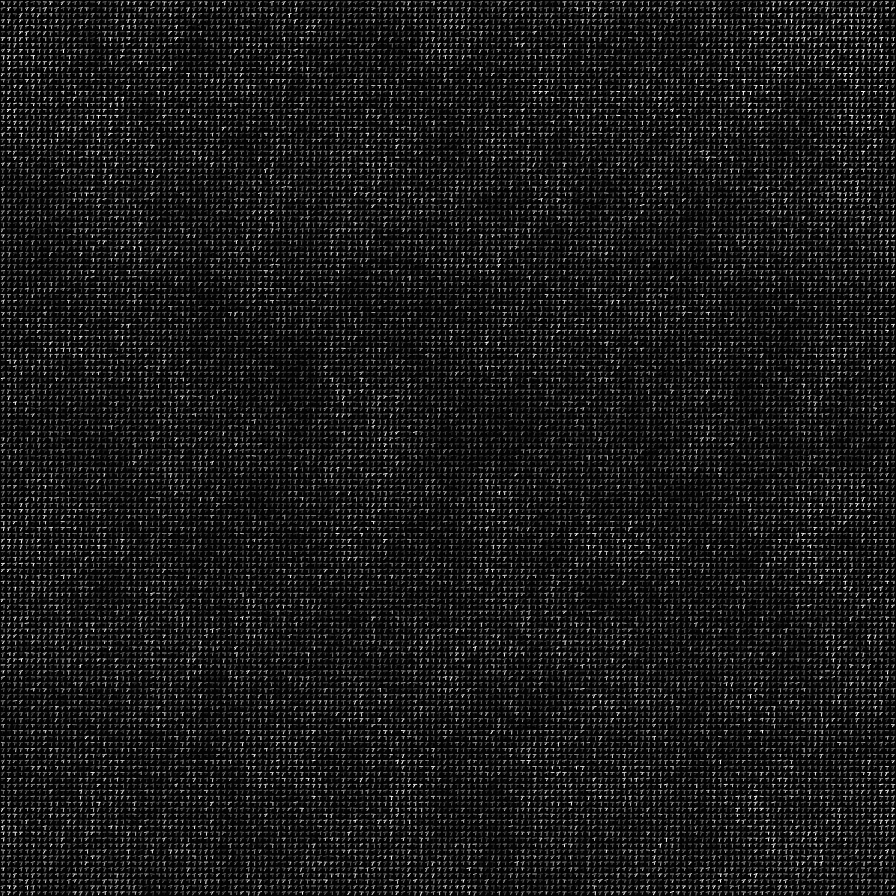
A WebGL 1 fragment shader for this pattern:

```glsl
precision mediump float;
// Dark woven cloth: a fine grid of small pale hooked stitches, unevenly worn.

#define REPEATS 150.0
#define BAR_Y 0.68
#define BAR_HALF_LENGTH 0.27
#define STEM_LENGTH 0.5
#define LINE_HALF_WIDTH 0.085
#define SLANT 0.3
#define GROUND 0.012
#define THREAD_DIM 0.4
#define THREAD_BRIGHT 0.92
#define SPARK_CHANCE 0.03
#define BLOTCH 0.55
#define EDGE_LIFT 0.7

uniform vec2 u_resolution;

float hash(vec2 p, float seed) {
  return fract(sin(dot(p, vec2(12.9898, 78.233)) + seed * 37.719) * 43758.547);
}

float noise(vec2 p) {
  vec2 i = floor(p);
  vec2 f = fract(p);
  f = f * f * (3.0 - 2.0 * f);
  return mix(mix(hash(i, 9.0), hash(i + vec2(1.0, 0.0), 9.0), f.x),
             mix(hash(i + vec2(0.0, 1.0), 9.0), hash(i + vec2(1.0), 9.0), f.x), f.y);
}

float segmentDistance(vec2 p, vec2 a, vec2 b) {
  vec2 ab = b - a;
  float t = clamp(dot(p - a, ab) / dot(ab, ab), 0.0, 1.0);
  return length(p - a - ab * t);
}

float strokeCoverage(float dist, float halfWidth, float pixel) {
  return clamp(0.5 - (dist - halfWidth) / pixel, 0.0, 1.0);
}

// Bar with a leaning stem; each stitch differs in lean, length and wear.
float stitch(vec2 p, vec2 cell, float pixel) {
  float tilt = 0.12 * (hash(cell, 1.0) - 0.3);
  float halfLength = BAR_HALF_LENGTH * mix(0.75, 1.1, hash(cell, 2.0));
  vec2 top = vec2(0.5, BAR_Y);
  vec2 reach = vec2(halfLength, tilt);
  float bar = strokeCoverage(segmentDistance(p, top - reach, top + reach),
                             LINE_HALF_WIDTH, pixel);

  float joint = 0.5 + 0.2 * hash(cell, 3.0);
  float drop = STEM_LENGTH * mix(0.65, 1.1, hash(cell, 4.0));
  float lean = SLANT * hash(cell, 5.0);
  vec2 head = vec2(joint, BAR_Y);
  float stem = strokeCoverage(segmentDistance(p, head, head - vec2(lean, drop)),
                              LINE_HALF_WIDTH, pixel);

  float barWear = mix(0.55, 1.0, hash(cell, 6.0));
  float stemWear = smoothstep(-0.15, 0.4, hash(cell, 7.0));
  return max(bar * barWear, stem * stemWear);
}

void main() {
  vec2 uv = gl_FragCoord.xy / u_resolution;
  vec2 grid = uv * REPEATS;
  vec2 cell = floor(grid);
  float pixel = REPEATS / min(u_resolution.x, u_resolution.y);

  // Thread brightness, with a few bright sparks
  float shade = hash(cell, 8.0);
  float thread = mix(THREAD_DIM, THREAD_BRIGHT, shade * shade);
  thread += 0.35 * step(1.0 - SPARK_CHANCE, hash(cell, 10.0));

  // Soft blotches and streaks, lighter toward the borders
  float blotch = 1.0 + BLOTCH * (noise(uv * 18.0) - 0.5);
  float streak = 0.88 + 0.24 * noise(vec2(uv.x * 40.0, uv.y * 3.0));
  float lift = 0.9 + EDGE_LIFT * dot(uv - 0.5, uv - 0.5);
  thread = min(thread * blotch * streak * lift, 1.0);

  float tone = mix(GROUND, thread, stitch(fract(grid), cell, pixel));
  gl_FragColor = vec4(vec3(tone), 1.0);
}
```
